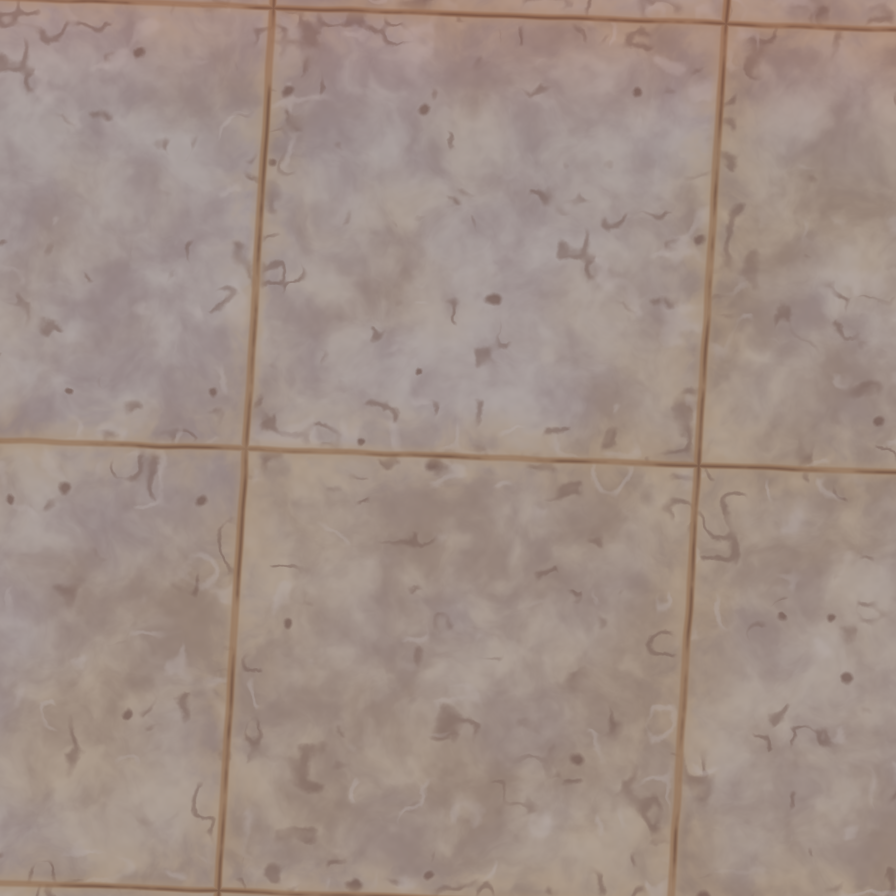
A three.js fragment shader for this texture:

```glsl
varying vec2 vUv;

const vec2 TILE_SIZE = vec2(0.506, 0.494);
const vec2 GRID_ORIGIN = vec2(0.243, 0.509);
const vec2 GRID_SKEW = vec2(0.062, -0.036);

const vec3 COOL_DARK = vec3(0.585, 0.525, 0.525);
const vec3 COOL_LIGHT = vec3(0.665, 0.625, 0.615);
const vec3 WARM_DARK = vec3(0.580, 0.505, 0.460);
const vec3 WARM_LIGHT = vec3(0.675, 0.610, 0.550);
const vec3 OCHRE = vec3(0.660, 0.570, 0.480);
const vec3 FLECK = vec3(0.460, 0.365, 0.335);
const vec3 GROUT = vec3(0.590, 0.465, 0.365);
const vec3 GROUT_DARK = vec3(0.430, 0.315, 0.260);
const vec3 PINK_TINT = vec3(1.03, 0.96, 0.95);

float hash(vec2 p) {
  vec3 q = fract(vec3(p.xyx) * 0.1031);
  q += dot(q, q.yzx + 33.33);
  return fract((q.x + q.y) * q.z);
}

float noise(vec2 p) {
  vec2 i = floor(p);
  vec2 f = fract(p);
  f = f * f * (3.0 - 2.0 * f);
  float low = mix(hash(i), hash(i + vec2(1.0, 0.0)), f.x);
  float high = mix(hash(i + vec2(0.0, 1.0)), hash(i + vec2(1.0)), f.x);
  return mix(low, high, f.y);
}

float fbm(vec2 p) {
  float sum = 0.0;
  float weight = 0.5;
  for (int i = 0; i < 5; i++) {
    sum += weight * noise(p);
    p = mat2(1.6, 1.2, -1.2, 1.6) * p + 7.3;
    weight *= 0.5;
  }
  return sum / 0.96875;
}

vec2 warp(vec2 p, float scale, float amount) {
  vec2 q = p * scale;
  return p + amount * (vec2(fbm(q + 3.1), fbm(q + 41.7)) - 0.5);
}

// Curved chips along the contours of a noise field
float chips(vec2 p, float scale, float cover) {
  float contour = abs(noise(p * scale) - 0.5);
  float patches = noise(p * scale * 0.8 + 19.0);
  return smoothstep(0.16, 0.02, contour) * smoothstep(cover, cover + 0.2, patches);
}

// Round pits, one possible per cell
float pits(vec2 p, float cells, float chance) {
  vec2 id = floor(p * cells);
  vec2 center = 0.3 + 0.4 * vec2(hash(id + 5.0), hash(id + 23.0));
  float radius = mix(0.07, 0.15, hash(id + 61.0));
  float shape = smoothstep(radius, radius * 0.3, length(fract(p * cells) - center));
  return shape * step(hash(id + 87.0), chance);
}

vec3 stone(vec2 p, vec2 uv, vec2 id, float edge) {
  vec2 q = warp(p, 14.0, 0.055);
  float cloud = fbm(q * 13.0);
  float mottle = fbm(q * 34.0 + 11.0);
  float light = smoothstep(0.28, 0.72, mix(cloud, mottle, 0.4));

  // Cool upper left, warm lower right and tile rims
  float rim = smoothstep(0.07, 0.0, edge);
  float warmth = 0.48 + 0.55 * (uv.x - uv.y) + 0.3 * (hash(id + 9.0) - 0.5);
  warmth += 1.8 * (fbm(q * 7.0 + 29.0) - 0.5) + 0.25 * rim;
  warmth = clamp(warmth, 0.0, 1.0);
  vec3 color = mix(mix(COOL_DARK, COOL_LIGHT, light), mix(WARM_DARK, WARM_LIGHT, light), warmth);
  color = mix(color, OCHRE, 0.4 * rim * smoothstep(0.35, 0.7, mottle));

  // Chips gather near the rims
  float cover = 0.72 - 0.2 * rim - 0.22 * (fbm(p * 6.0 + 53.0) - 0.5);
  vec2 r = warp(p, 30.0, 0.025);
  color = mix(color, FLECK, 0.5 * chips(r, 42.0, cover));
  color = mix(color, COOL_LIGHT * 1.07, 0.4 * chips(r + 8.0, 36.0, cover));
  color = mix(color, FLECK, 0.75 * pits(warp(p, 50.0, 0.01), 13.0, 0.10));
  return color + 0.018 * (noise(p * 110.0) - 0.5);
}

float joint(float dist, float halfWidth) {
  return smoothstep(halfWidth + 0.002, halfWidth - 0.002, dist);
}

void main() {
  // Slightly slanted tile grid
  vec2 grid = (vUv - GRID_ORIGIN - GRID_SKEW * vUv.yx) / TILE_SIZE;
  vec2 id = floor(grid);
  vec2 wobble = vec2(noise(vUv.yx * 28.0), noise(vUv * 28.0 + 40.0)) - 0.5;
  vec2 offset = (fract(grid + 0.5) - 0.5) * TILE_SIZE + 0.002 * wobble;
  vec2 dist = abs(offset);
  float edge = min(dist.x, dist.y);

  vec2 seed = 3.0 * vec2(hash(id + 31.0), hash(id + 71.0));
  vec3 color = stone(vUv + seed + 2.0, vUv, id, edge);

  // Worn joints with soft shoulders and dark streaks
  float wear = fbm(vUv * 16.0 + 6.0);
  color = mix(color, OCHRE, 0.45 * smoothstep(0.014, 0.003, edge));
  float grout = max(joint(dist.x, 0.0042), joint(dist.y, 0.0032));
  color = mix(color, GROUT, grout * mix(0.65, 1.0, wear));
  float streak = max(joint(abs(offset.x - 0.0012), 0.0016), joint(abs(offset.y + 0.0008), 0.0014));
  color = mix(color, GROUT_DARK, 0.75 * streak * smoothstep(0.32, 0.65, wear));

  // Rosy cast across the top
  color *= mix(vec3(1.0), PINK_TINT, smoothstep(0.86, 1.02, vUv.y + 0.06 * vUv.x));
  gl_FragColor = vec4(color, 1.0);
}
```
